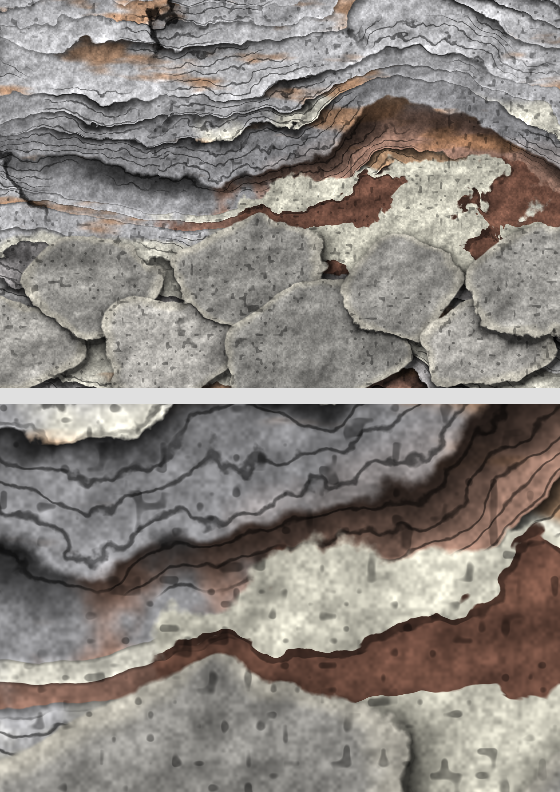
Top: the whole. Bottom: its middle third, enlarged.
This texture is drawn by a Shadertoy shader. Its source:

```glsl
// Flaking pine bark: grey layered strata, peeled red-brown wood, pale islands and broad smooth plates.

float hash(vec2 p) {
    vec3 q = fract(p.xyx * 0.1031);
    q += dot(q, q.yzx + 33.33);
    return fract((q.x + q.y) * q.z);
}

float noise(vec2 p) {
    vec2 i = floor(p), f = fract(p);
    f = f * f * (3.0 - 2.0 * f);
    return mix(mix(hash(i), hash(i + vec2(1, 0)), f.x),
               mix(hash(i + vec2(0, 1)), hash(i + vec2(1, 1)), f.x), f.y);
}

float fbm(vec2 p) {
    float sum = 0.0, amp = 0.5;
    for (int i = 0; i < 5; i++) {
        sum += amp * noise(p);
        p = mat2(1.6, 1.2, -1.2, 1.6) * p + 17.3;
        amp *= 0.5;
    }
    return sum / 0.97;
}

// One bark layer: grey outside, red or cream where the warm inner bark shows
vec3 stratumColor(float id, vec2 p, float warm) {
    float pick = hash(vec2(id, 7.0));
    vec3 grey = mix(vec3(0.50, 0.50, 0.51), vec3(0.74, 0.74, 0.75), hash(vec2(id, 3.0)));
    vec3 red = mix(vec3(0.41, 0.30, 0.26), vec3(0.62, 0.49, 0.43), hash(vec2(id, 5.0)));
    vec3 col = mix(grey, red, smoothstep(-0.04, 0.04, 0.55 * warm - pick));
    col = mix(col, vec3(0.80, 0.79, 0.74), smoothstep(-0.04, 0.04, pick - 1.0 + 0.4 * warm));
    float stain = smoothstep(0.60, 0.72, fbm(p * vec2(3.0, 10.0) + id * 3.7));
    return mix(col, vec3(0.62, 0.45, 0.32), 0.75 * stain);
}

// Rounded irregular polygon from six half planes
float plateDistance(vec2 p, float id, float size) {
    float d = -1.0;
    for (int k = 0; k < 6; k++) {
        float a = 1.047 * (float(k) + 0.7 * hash(vec2(id, float(k) + 20.0)));
        float reach = size * (0.75 + 0.5 * hash(vec2(id, float(k) + 40.0)));
        float side = dot(p, vec2(cos(a), sin(a))) - reach;
        float h = clamp(0.5 + 12.0 * (side - d), 0.0, 1.0);
        d = mix(d, side, h) + h * (1.0 - h) / 24.0;
    }
    return d;
}

void mainImage(out vec4 fragColor, in vec2 fragCoord) {
    vec2 p = fragCoord / iResolution.y;
    float swell = fbm(p * vec2(2.0, 3.0) + 4.0) - 0.5;
    float jag = fbm(p * 9.0) - 0.5;
    float ragged = fbm(p * 32.0 + 9.0) - 0.5;

    // Upright breaks shift the strata against each other
    float across = p.x * 2.1 + 0.9 * swell + 0.35 * jag + 0.1 * ragged;
    float column = floor(across), inColumn = fract(across);
    float broken = smoothstep(1.05, 0.8, p.x) * smoothstep(0.38, 0.5, p.y);

    // Arched, unevenly spaced layers
    float arch = (p.x - 0.83) * (p.x - 0.83) * smoothstep(0.4, 0.9, p.x);
    float height = p.y + 0.38 * arch + 0.26 * swell + 0.07 * jag + 0.022 * ragged
        + 0.12 * broken * hash(vec2(column, 2.0));
    float level = 13.0 * height + 0.4 * sin(23.0 * height);
    float layer = floor(level), f = fract(level);

    float warm = smoothstep(0.95, 0.6, p.y + 0.25 * swell) * smoothstep(0.1, 0.75, p.x + 0.5 * jag);
    warm = max(warm, smoothstep(0.48, 0.36, p.y + 0.1 * jag));

    // Overhanging lips with shadow below
    float overhang = noise(p * vec2(4.0, 9.0) + 31.0);
    float shadow = smoothstep(0.9 - 0.5 * overhang, 1.0, f) * (0.15 + 0.75 * overhang);
    vec3 lower = stratumColor(layer, p, warm) * (1.0 - shadow);
    lower *= 1.0 + 0.13 * smoothstep(0.25, 0.0, f);
    vec3 upper = stratumColor(layer + 1.0, p, warm) * 1.13;
    vec3 col = mix(lower, upper, smoothstep(0.94, 1.0, f));

    // Thin split lines inside the layers
    float seam = abs(fract(height * 41.0 + 0.8 * jag) - 0.5);
    col *= 1.0 - 0.5 * smoothstep(0.13, 0.02, seam) * smoothstep(0.48, 0.65, noise(p * vec2(5.0, 11.0)));

    // Dark upright cracks, shaded on the right side
    float gap = min(inColumn, 1.0 - inColumn);
    float crack = max(smoothstep(0.035, 0.008, gap), 0.55 * exp(-inColumn * 14.0));
    col *= 1.0 - 0.8 * crack * broken * smoothstep(0.25, 0.5, noise(p * 5.0 + 60.0));

    // Peeled red wood with cream islands
    vec2 peel = (p - vec2(1.05, 0.41)) / vec2(0.46, 0.15);
    peel.y += 0.5 * peel.x * peel.x - 0.2;
    float peeled = smoothstep(0.04, -0.04, length(peel) - 1.0 + 1.1 * jag + 0.3 * ragged);
    vec2 q = vec2(p.x * 4.5, height * 10.0) + 0.8 * jag;
    float island = fbm(q) + 0.12 * ragged;
    float islandAbove = fbm(q + vec2(-0.04, 0.13)) + 0.12 * ragged;
    vec3 wood = mix(vec3(0.36, 0.25, 0.21), vec3(0.50, 0.35, 0.29), noise(p * vec2(12.0, 60.0)));
    wood *= 1.0 - 0.4 * smoothstep(0.47, 0.51, islandAbove);
    wood = mix(wood, vec3(0.78, 0.77, 0.71), smoothstep(0.485, 0.505, island));
    col = mix(col, wood, peeled);

    // Broad smooth plates along the bottom
    vec2 bent = p + vec2(0.10 * swell + 0.05 * jag, 0.12 * swell + 0.06 * jag) + 0.018 * ragged;
    for (int i = 0; i < 8; i++) {
        float id = float(i);
        vec2 center = vec2(0.04 + 0.2 * id, 0.08 + 0.17 * mod(id, 2.0) + 0.06 * hash(vec2(id, 11.0)));
        float size = 0.11 + 0.06 * hash(vec2(id, 13.0));
        vec2 local = (bent - center) * vec2(0.75, 1.0);
        float d = plateDistance(local, id, size);
        float shadeDistance = plateDistance(local + vec2(-0.005, 0.010), id, size);
        col *= 1.0 - 0.7 * exp(-max(shadeDistance, 0.0) / 0.010);
        vec3 plate = mix(vec3(0.50, 0.495, 0.48), vec3(0.63, 0.62, 0.60), hash(vec2(id, 17.0)));
        plate *= 0.88 + 0.3 * fbm(p * vec2(5.0, 7.0) + id * 5.0);
        plate = mix(plate, vec3(0.73, 0.71, 0.65), 0.6 * smoothstep(-0.022, -0.004, d + 0.02 * jag));
        col = mix(col, plate, smoothstep(0.002, -0.002, d));
    }

    // Bumps lit from the upper left, fine grain and pits
    float bump = fbm(p * 16.0) - fbm(p * 16.0 + vec2(-0.15, 0.2));
    col *= 1.0 + 1.1 * bump + 0.25 * jag;
    col *= 1.0 + 0.20 * (noise(p * 150.0) - 0.5) + 0.20 * (noise(p * 290.0) - 0.5);
    col *= 1.0 - 0.35 * smoothstep(0.76, 0.9, noise(p * 95.0)) * smoothstep(0.4, 0.6, noise(p * 6.0));
    fragColor = vec4(clamp(col, 0.0, 1.0), 1.0);
}
```
